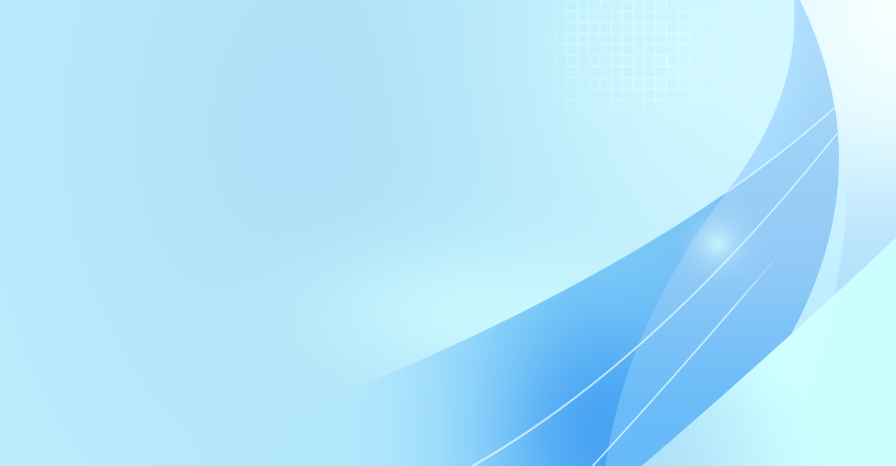
Write a Shadertoy shader that draws this background.

```glsl
// Pale blue abstract backdrop: a sweeping band, a translucent sail, fine light lines and soft glows.

float hash(vec2 p) {
    return fract(sin(dot(p, vec2(127.1, 311.7))) * 43758.5453);
}

// Soft round falloff around a centre, with separate radii per axis
float glow(vec2 p, vec2 centre, vec2 radius) {
    vec2 q = (p - centre) / radius;
    return exp(-dot(q, q));
}

// Antialiased coverage of the region where d is positive
float fill(float d) {
    float edge = 0.8 / iResolution.y;
    return smoothstep(-edge, edge, d);
}

// Thin stroke along the zero set of d
float stroke(float d, float width) {
    float edge = 1.0 / iResolution.y;
    return 1.0 - smoothstep(width - 0.5 * edge, width + edge, abs(d));
}

float bandTop(float x) {
    float d = x - 1.0;
    return 0.2725 + d * (0.47 + d * (0.14 + 0.1 * d * d));
}

float bandBottom(float x) {
    float d = x - 1.375;
    return d * (0.858 + 0.075 * d);
}

float sailLeft(float y) {
    float t = max(0.96 - y, 0.0);
    return y > 0.585 ? 1.702 - 1.05 * t * t : 1.2975 + y * (0.138 + 0.515 * y);
}

float sailRight(float y) {
    return 1.797 - 0.72 * (y - 0.66) * (y - 0.66);
}

// Faint woven grid near the upper edge
float weave(vec2 p) {
    vec2 g = p * 42.0;
    vec2 f = abs(fract(g) - 0.5);
    float threads = smoothstep(0.3, 0.5, max(f.x, f.y));
    float area = smoothstep(1.14, 1.24, p.x) * smoothstep(1.57, 1.42, p.x) * smoothstep(0.72, 0.82, p.y);
    return threads * area * (0.3 + 0.7 * hash(floor(g)));
}

void mainImage(out vec4 fragColor, in vec2 fragCoord) {
    vec2 p = fragCoord / iResolution.xy * vec2(1.92, 1.0);

    // Sky with a cooler middle and light pools
    vec3 col = mix(vec3(0.74, 0.925, 0.993), vec3(0.68, 0.88, 0.97), glow(p, vec2(0.72, 0.72), vec2(0.6, 0.8)));
    col = mix(col, vec3(0.84, 0.98, 1.0), 0.9 * glow(p, vec2(1.68, 0.88), vec2(0.55, 0.5)));
    col = mix(col, vec3(0.81, 0.99, 1.0), 0.75 * glow(p, vec2(1.04, 0.33), vec2(0.36, 0.15)));
    col += 0.035 * weave(p);

    float aboveBottom = fill((p.y - bandBottom(p.x)) * 0.74);
    float belowTop = fill((bandTop(p.x) - p.y) * 0.86);
    float rightOfSail = fill(p.x - sailRight(p.y));

    // Open area right of the sail, whitest in the corner
    vec3 rightSide = mix(vec3(0.70, 0.88, 0.985), vec3(0.86, 0.975, 1.0), smoothstep(0.35, 0.85, p.y));
    rightSide = mix(rightSide, vec3(0.97, 1.0, 1.0), glow(p, vec2(1.92, 1.0), vec2(0.2, 0.28)));
    float echo = 1.815 - 0.42 * (p.y - 0.62) * (p.y - 0.62);
    float echoFade = smoothstep(0.66, 0.45, p.y);
    rightSide += 0.05 * echoFade * (1.0 - fill(p.x - echo));
    col = mix(col, rightSide, rightOfSail);

    // Sweeping band, deepening towards the sail's foot
    vec3 band = mix(vec3(0.70, 0.91, 0.99), vec3(0.51, 0.81, 0.98), smoothstep(0.7, 1.3, p.x));
    band = mix(band, vec3(0.47, 0.76, 0.955), smoothstep(1.3, 1.52, p.x));
    band = mix(band, vec3(0.27, 0.63, 0.95), 0.95 * glow(p, vec2(1.30, 0.07), vec2(0.22, 0.27)));
    float bandMask = belowTop * aboveBottom * (1.0 - rightOfSail) * smoothstep(0.3, 0.85, p.x);
    col = mix(col, band, bandMask);

    // Translucent sail
    vec3 sail = mix(vec3(0.41, 0.73, 0.975), vec3(0.59, 0.80, 0.965), smoothstep(0.05, 0.55, p.y));
    sail = mix(sail, vec3(0.67, 0.86, 0.98), smoothstep(0.5, 0.95, p.y));
    sail += 0.05 * (1.0 - belowTop) * smoothstep(1.78, 1.58, p.x);
    float sailMask = fill(p.x - sailLeft(p.y)) * (1.0 - rightOfSail) * aboveBottom;
    col = mix(col, sail, sailMask);

    // Bright ground under the diagonal
    vec3 ground = mix(vec3(0.69, 0.89, 0.98), vec3(0.80, 0.995, 1.0), smoothstep(1.4, 1.8, p.x + 0.35 * p.y));
    ground += 0.015 * (1.0 - fill(p.x - echo)) * smoothstep(0.1, 0.25, p.y);
    col = mix(col, ground, 1.0 - aboveBottom);

    // Fine light lines following the sweep
    float f = p.x - 1.0125;
    float g = p.x - 1.27;
    float upper = stroke((p.y - bandTop(p.x)) * 0.76, 0.0012) * smoothstep(1.54, 1.58, p.x) * smoothstep(1.86, 1.76, p.x);
    float middle = stroke((p.y - f * (0.57 + 0.44 * f)) * 0.72, 0.0013) * (1.0 - rightOfSail);
    float lower = stroke((p.y - g * (1.09 + 0.12 * g)) * 0.67, 0.0012) * smoothstep(1.69, 1.56, p.x);
    col = mix(col, vec3(0.88, 0.985, 1.0), 0.8 * max(upper, max(middle, lower)));

    // Soft spark on the sail
    vec2 spark = vec2(1.5375, 0.4775);
    col = mix(col, vec3(0.80, 0.96, 1.0), 0.5 * glow(p, spark, vec2(0.055)) + 0.35 * glow(p, spark, vec2(0.022)));

    fragColor = vec4(clamp(col, 0.0, 1.0), 1.0);
}
```
